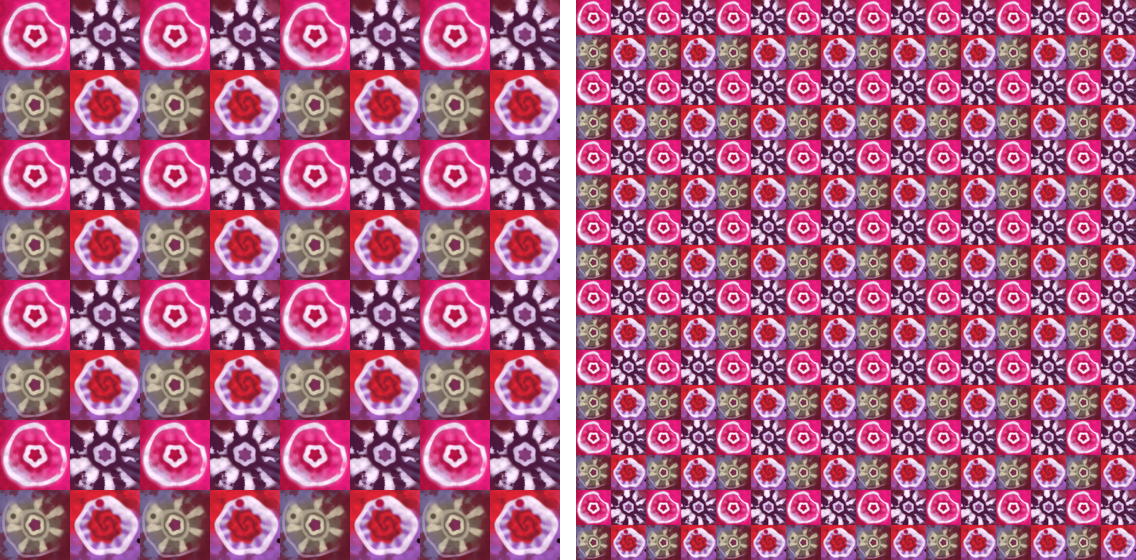
Left: one tile. Right: repeated 2 by 2.
Give the GLSL for this pattern, as a Shadertoy shader.

```glsl
// Patchwork of four abstract blossom tiles, alternating in a checker of two by two.
const float CELLS = 8.0;          // tiles across and down, an even number
const int SAMPLES = 2;            // antialiasing samples per axis
const float WOBBLE = 0.20;        // unevenness of the round outlines
const float GRAIN = 0.34;         // strength of the mottled wear
const vec3 WHITE = vec3(0.96, 0.88, 0.96);
const vec3 LILAC = vec3(0.83, 0.73, 0.88);
const vec3 VIOLET = vec3(0.62, 0.35, 0.72);
const vec3 PINK = vec3(0.88, 0.10, 0.47);
const vec3 ROSE = vec3(0.92, 0.40, 0.66);
const vec3 CRIMSON = vec3(0.70, 0.07, 0.26);
const vec3 RED = vec3(0.83, 0.13, 0.20);
const vec3 MAROON = vec3(0.40, 0.10, 0.17);
const vec3 PLUM = vec3(0.29, 0.09, 0.24);
const vec3 OLIVE = vec3(0.47, 0.41, 0.33);
const vec3 CREAM = vec3(0.84, 0.80, 0.70);
const vec3 SLATE = vec3(0.45, 0.39, 0.57);

float hash(vec2 p) {
    return fract(sin(dot(p, vec2(127.1, 311.7))) * 43758.5453);
}

float noise(vec2 p) {
    vec2 i = floor(p), f = fract(p);
    f = f * f * (3.0 - 2.0 * f);
    return mix(mix(hash(i), hash(i + vec2(1, 0)), f.x),
               mix(hash(i + vec2(0, 1)), hash(i + vec2(1, 1)), f.x), f.y);
}

float fbm(vec2 p) {
    float sum = 0.0, amp = 0.53;
    for (int i = 0; i < 4; i++) {
        sum += amp * noise(p);
        p = p * 2.03 + 17.3;
        amp *= 0.5;
    }
    return sum;
}

float blob(vec2 p, vec2 center, float radius) {
    return 1.0 - smoothstep(radius * 0.45, radius, length(p - center));
}

float ring(float r, float radius, float width) {
    return 1.0 - smoothstep(width * 0.35, width, abs(r - radius));
}

// Hot pink bloom: pale rim, streaked petals, white five-sided eye
vec3 pinkBloom(vec2 p, float r, float a, float n) {
    vec3 col = mix(CRIMSON, PINK, smoothstep(-1.2, 0.5, p.x + 0.5 * p.y + n - 0.5));
    float rim = r + 0.22 * blob(p, vec2(0.62, 0.58), 0.42);
    col = mix(col, ROSE, 0.55 * ring(rim, 0.80, 0.24));
    float lower = smoothstep(0.1, 1.0, -0.8 * p.x - p.y);
    col = mix(col, LILAC, smoothstep(0.28, 0.62, n + 0.15 * lower) * lower * ring(rim, 0.70, 0.32));
    col = mix(col, WHITE, ring(rim, 0.83, 0.10) * smoothstep(0.2, 0.55, n + 0.1));
    float streak = 0.5 + 0.5 * cos(9.0 * a + 5.0 * n);
    col = mix(col, ROSE, 0.75 * streak * ring(r, 0.54, 0.16));
    col = mix(col, CRIMSON, 0.8 * ring(r, 0.39, 0.13) * (1.0 - 0.5 * streak));
    float eye = r + 0.025 * cos(5.0 * a - 1.57);
    col = mix(col, CRIMSON, 1.0 - smoothstep(0.15, 0.25, eye));
    return mix(col, WHITE, ring(eye, 0.25, 0.11));
}

// Dark plum bloom: broken white petals around a lilac eye
vec3 plumBloom(vec2 p, float r, float a, float n) {
    vec3 col = mix(PLUM, MAROON, smoothstep(0.4, 0.75, n) * 0.7);
    col = mix(col, SLATE, 0.5 * smoothstep(0.0, 0.9, p.x) * (0.5 + 0.5 * sin(22.0 * p.y + 9.0 * p.x)));
    float petals = cos(10.0 * a + 4.0 * n) * 0.17 + n - 0.13 * smoothstep(0.1, 0.9, p.x);
    float band = smoothstep(0.38, 0.62, r) * (1.0 - smoothstep(1.0, 1.3, r));
    col = mix(col, LILAC, band * smoothstep(0.40, 0.54, petals));
    col = mix(col, WHITE, band * smoothstep(0.54, 0.70, petals));
    col = mix(col, MAROON, blob(p, vec2(-0.62, 0.95), 0.45));
    col = mix(col, mix(MAROON, ROSE, n * 0.5), blob(p, vec2(0.9, 0.9), 0.5));
    col = mix(col, PLUM, 0.85 * ring(r, 0.39, 0.12));
    col = mix(col, mix(VIOLET, MAROON, 0.45), 1.0 - smoothstep(0.14, 0.24, r));
    return mix(col, LILAC, ring(r + 0.02 * cos(6.0 * a), 0.24, 0.10));
}

// Olive bloom: cream florets over slate blue and maroon
vec3 oliveBloom(vec2 p, float r, float a, float n) {
    vec3 col = mix(SLATE, MAROON, smoothstep(-0.4, 0.8, p.x - 0.3 * p.y + 2.0 * n - 1.0));
    col = mix(col, OLIVE, (1.0 - smoothstep(0.5, 1.05, r)) * 0.85);
    col = mix(col, MAROON, 0.65 * smoothstep(0.5, 0.65, n) * smoothstep(0.3, 0.6, r));
    float florets = 0.5 + 0.5 * cos(7.0 * a + 1.3 + 2.0 * n);
    col = mix(col, CREAM, 0.8 * ring(r, 0.63, 0.27) * smoothstep(0.55, 0.95, florets + 0.4 * (n - 0.5)));
    col = mix(col, CREAM, 0.8 * blob(p, vec2(-0.62, 0.25), 0.30));
    col = mix(col, OLIVE * 0.8, blob(p, vec2(-0.62, 0.25), 0.11));
    col = mix(col, LILAC, 0.5 * ring(r, 0.88, 0.06) * smoothstep(0.3, -0.6, p.x + p.y));
    col = mix(col, CREAM, 0.5 * ring(r, 0.41, 0.07));
    col = mix(col, mix(MAROON, VIOLET, 0.25), 1.0 - smoothstep(0.12, 0.22, r));
    return mix(col, CREAM, 0.9 * ring(r + 0.02 * cos(5.0 * a), 0.23, 0.08));
}

// Red bloom: crimson heart in a scalloped lilac collar
vec3 redBloom(vec2 p, float r, float a, float n) {
    vec3 col = mix(VIOLET, RED, smoothstep(-0.5, 0.5, p.y - 0.5 * p.x + n - 0.5));
    col = mix(col, MAROON, 0.5 * smoothstep(0.48, 0.7, n));
    float scallop = 0.5 + 0.5 * cos(12.0 * a + 3.0 * n);
    col = mix(col, mix(VIOLET, LILAC, scallop), 1.0 - smoothstep(0.76, 0.88, r));
    col = mix(col, WHITE, 0.85 * ring(r, 0.78, 0.11));
    col = mix(col, WHITE, ring(r, 0.70, 0.22) * smoothstep(0.15, 0.75, 0.5 * p.x + p.y));
    float heart = 1.0 - smoothstep(0.42, 0.56, r + 0.04 * cos(7.0 * a));
    float swirl = 0.5 + 0.5 * sin(20.0 * r + 2.0 * a + 8.0 * n);
    col = mix(col, mix(RED, MAROON, 0.6 * swirl), heart);
    col = mix(col, CRIMSON, blob(p, vec2(-0.15, 0.62), 0.17));
    return mix(col, PLUM * 0.4, blob(p, vec2(0.98, -0.45), 0.10));
}

// Each kind uses its own patch of noise, so every repeat is the same and the sheet tiles
vec3 patchwork(vec2 uv) {
    vec2 kind = mod(floor(uv * CELLS), 2.0);
    vec2 p = fract(uv * CELLS) * 2.0 - 1.0;
    vec2 seed = 13.7 * kind + 5.0;
    float n = fbm(p * 3.2 + seed);
    float r = length(p) + WOBBLE * (noise(p * 2.6 + seed + 31.0) - 0.5) * smoothstep(0.0, 0.7, length(p));
    float a = atan(p.y, p.x);
    vec3 top = kind.x < 0.5 ? pinkBloom(p, r, a, n) : plumBloom(p, r, a, n);
    vec3 low = kind.x < 0.5 ? oliveBloom(p, r, a, n) : redBloom(p, r, a, n);
    vec3 col = kind.y > 0.5 ? top : low;
    return col * (1.0 + GRAIN * (fbm(p * 6.0 + seed + 50.0) - 0.5));
}

void mainImage(out vec4 fragColor, in vec2 fragCoord) {
    vec3 sum = vec3(0);
    for (int i = 0; i < SAMPLES * SAMPLES; i++) {
        vec2 offset = (vec2(i % SAMPLES, i / SAMPLES) + 0.5) / float(SAMPLES) - 0.5;
        sum += patchwork((fragCoord + offset) / iResolution.xy);
    }
    fragColor = vec4(clamp(sum / float(SAMPLES * SAMPLES), 0.0, 1.0), 1.0);
}
```
